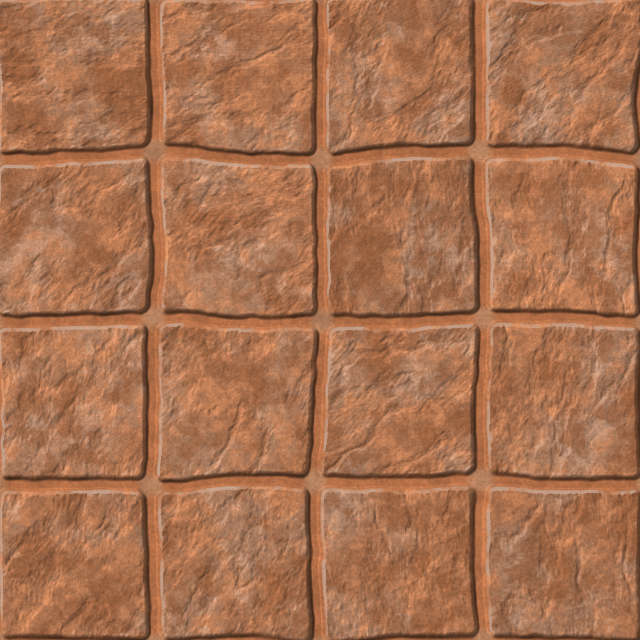
Reproduce this texture procedurally as a three.js fragment shader.

```glsl
varying vec2 vUv;

const float PITCH = 0.2555;                  // four tiles across and down
const vec2 GRID_CENTRE = vec2(0.4974, 0.5026);
const float TILE_HALF = 0.461;
const float CORNER = 0.05;
const float WOBBLE = 0.055;
const float BEVEL_HEIGHT = 0.022;
const float RELIEF_HEIGHT = 0.020;
const float SLOPE_STEP = 0.006;
const float CONTRAST = 0.50;
const vec2 LIGHT = vec2(-0.80, 0.60);

const vec3 BROWN = vec3(0.65, 0.43, 0.30);
const vec3 TAUPE = vec3(0.66, 0.48, 0.37);
const vec3 RUST = vec3(0.76, 0.50, 0.34);
const vec3 UMBER = vec3(0.56, 0.34, 0.21);
const vec3 CLAY = vec3(0.68, 0.42, 0.27);
const vec3 DUST = vec3(0.69, 0.49, 0.36);
const vec3 CHALK = vec3(0.76, 0.64, 0.57);

float hash(vec2 p) {
  return fract(sin(dot(p, vec2(127.1, 311.7))) * 43758.5453);
}

float noise(vec2 p) {
  vec2 i = floor(p), f = fract(p);
  f = f * f * (3.0 - 2.0 * f);
  return mix(mix(hash(i), hash(i + vec2(1.0, 0.0)), f.x),
             mix(hash(i + vec2(0.0, 1.0)), hash(i + 1.0), f.x), f.y);
}

float fbm(vec2 p) {
  float sum = 0.0, gain = 0.5;
  for (int i = 0; i < 5; i++) {
    sum += gain * noise(p);
    p = mat2(1.6, 1.2, -1.2, 1.6) * p + 7.3;
    gain *= 0.55;
  }
  return sum / 1.055;
}

// Uneven, hand-pressed grid lines
vec2 warpGrid(vec2 g) {
  vec2 broad = vec2(noise(g * 2.1), noise(g * 2.1 + 31.7)) - 0.5;
  vec2 fine = vec2(noise(g * 12.0 + 5.1), noise(g * 12.0 + 47.9)) - 0.5;
  return g + WOBBLE * broad + 0.014 * fine;
}

// Signed distance to the rounded tile, negative inside
float tileDistance(vec2 w) {
  vec2 q = abs(fract(w) - 0.5) - TILE_HALF + CORNER;
  return length(max(q, 0.0)) + min(max(q.x, q.y), 0.0) - CORNER;
}

// Each tile samples its own turned piece of stone
vec2 stonePoint(vec2 w) {
  vec2 cell = floor(w);
  float angle = 0.3 + 1.5 * hash(cell + 3.7);
  float c = cos(angle), s = sin(angle);
  return mat2(c, -s, s, c) * (fract(w) - 0.5) + 19.0 * cell + 40.0;
}

float height(vec2 g) {
  vec2 w = warpGrid(g);
  float profile = 1.0 - smoothstep(-0.022, 0.022, tileDistance(w));
  vec2 stone = stonePoint(w);
  float crease = abs(fbm(stone * vec2(2.4, 4.2) + 11.0) - 0.5);
  float relief = fbm(stone * 8.0) + 0.45 * smoothstep(0.0, 0.12, crease);
  return profile * (BEVEL_HEIGHT + RELIEF_HEIGHT * relief);
}

void main() {
  vec2 g = (vUv - GRID_CENTRE) / PITCH + 2.0;
  vec2 w = warpGrid(g);
  vec2 cell = floor(w);
  vec2 stone = stonePoint(w);
  float d = tileDistance(w);
  float inside = 1.0 - smoothstep(-0.012, 0.008, d);

  // Slope towards the light
  float h = height(g);
  vec2 slope = vec2(height(g + vec2(SLOPE_STEP, 0.0)) - h,
                    height(g + vec2(0.0, SLOPE_STEP)) - h) / SLOPE_STEP;
  float lit = -dot(slope, LIGHT);

  // Mottled stone face, with its own tone per tile
  float tone = hash(cell + 8.3) - 0.5;
  float patches = fbm(stone * 7.0 + 23.0) + 0.08 * tone;
  float stain = fbm(stone * 3.2 + 61.0);
  float speckle = fbm(stone * 15.0 + 77.0);
  vec3 face = mix(BROWN, TAUPE, smoothstep(0.38, 0.62, stain));
  face = mix(face, RUST, 0.85 * smoothstep(0.46, 0.62, 0.6 * patches + 0.4 * speckle));
  face = mix(face, UMBER, 0.50 * smoothstep(0.49, 0.34, patches));
  face = mix(face, CHALK, 0.40 * smoothstep(0.55, 0.68, 0.5 * stain + 0.5 * speckle));
  face *= 1.0 + 0.06 * tone;

  // Clay joint, paler where two joints cross
  vec2 toLine = 0.5 - abs(fract(w) - 0.5);
  float crossing = 1.0 - smoothstep(0.03, 0.10, max(toLine.x, toLine.y));
  vec3 joint = mix(CLAY, DUST, crossing) * (0.88 + 0.24 * fbm(g * 11.0));
  vec3 color = mix(joint, face, inside);

  // Thin broken shadow at the foot of the bevel
  float foot = smoothstep(-0.010, 0.006, d) * (1.0 - smoothstep(0.006, 0.024, d));
  float broken = 0.6 + 0.8 * noise(g * 7.0 + 13.0);
  color *= 1.0 - foot * broken * (0.10 + 0.20 * smoothstep(0.05, -0.45, lit));

  // Relief shading and fine grain
  color *= clamp(1.0 + CONTRAST * lit, 0.62, 1.18);
  color *= 0.91 + 0.10 * noise(g * 62.0) + 0.10 * noise(g * 105.0 + 9.0);

  // Chalky wear on lit rims and raised flakes
  float rim = smoothstep(-0.045, -0.014, d) * (1.0 - smoothstep(-0.006, 0.006, d));
  float worn = smoothstep(0.38, 0.60, fbm(g * 9.0 + 90.0));
  float chalk = 0.80 * rim * worn * smoothstep(0.06, 0.32, lit);
  float flakes = 0.45 * inside * smoothstep(0.24, 0.48, lit) * smoothstep(0.45, 0.62, stain);
  color = mix(color, CHALK, max(chalk, flakes));

  gl_FragColor = vec4(color, 1.0);
}
```
